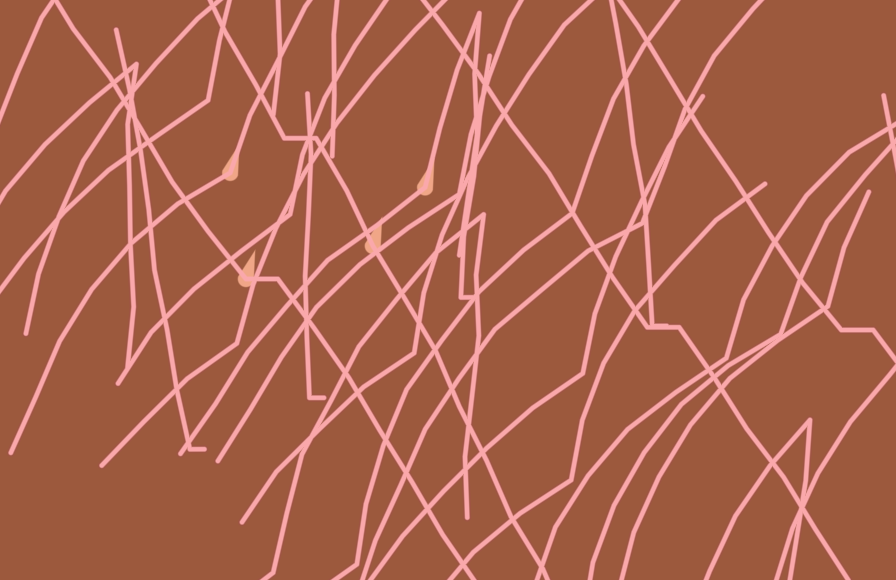
A WebGL 1 fragment shader for this pattern:

```glsl
precision highp float;
// Thin pink strands wandering over flat brown: mostly rising arcs,
// crossed by falling lines with a short jog and by near-vertical threads.
// Each strand is a polyline walked step by step; the nearest distance is inked.

uniform vec2 u_resolution;

const vec3 GROUND = vec3(0.61, 0.35, 0.24);
const vec3 HALO   = vec3(0.62, 0.33, 0.26);
const vec3 INK    = vec3(0.98, 0.66, 0.67);
const vec3 PEACH  = vec3(0.94, 0.65, 0.53);

// Lengths are in canvas heights, angles in radians.
const float HALF_WIDTH = 0.0041;
const float EDGE       = 0.0017;
const float HALO_REACH = 0.0080;
const float STEP       = 0.105;
const float JITTER     = 0.16;
const float STEEP      = 1.36;
const float SHALLOW    = 0.54;
const float LEAN       = 0.90;
const float RISING     = 20.0;
const float FALLING    = 4.0;
const int   STRANDS    = 29;   // rising, falling, then upright
const int   STEPS      = 13;

float hash(float a, float b) {
    vec3 q = fract(vec3(a, b, a) * vec3(0.1031, 0.1030, 0.0973) + 0.137);
    q += dot(q, q.yzx + 33.33);
    return fract((q.x + q.y) * q.z);
}

// Distance to the segment from a, less a radius tapering to zero at its end
float taperDistance(vec2 p, vec2 a, vec2 along, float radius) {
    float h = clamp(dot(p - a, along) / dot(along, along), 0.0, 1.0);
    return length(p - a - along * h) - radius * (1.0 - h);
}

vec2 polar(float angle, float radius) {
    return radius * vec2(cos(angle), sin(angle));
}

vec2 strandStart(float id, float aspect) {
    float r = hash(id, 41.0);
    if (id < RISING) {
        float lane = (id + 0.2 + 0.6 * r) / RISING;
        vec2 centre = vec2(0.5 * aspect, 0.5);
        vec2 across = vec2(sin(LEAN), -cos(LEAN));
        return centre + across * mix(-0.80, 0.80, lane)
             - polar(LEAN, mix(0.42, 0.85, hash(id, 43.0)));
    }
    if (id < RISING + FALLING) {
        float lane = (id - RISING + r) / FALLING;
        return vec2(mix(-0.05, 0.70, lane) * aspect, 1.04);
    }
    float lane = (id - RISING - FALLING + r) / (float(STRANDS) - RISING - FALLING);
    return vec2(lane * aspect, mix(0.80, 1.08, hash(id, 47.0)));
}

// Next displacement of the walk
vec2 stride(float id, float k) {
    float wobble = JITTER * (hash(id, k + 3.0) - 0.5);
    float r = hash(id, 53.0);
    if (id < RISING) {
        // Arcs flatten gradually, then kink back to steep
        float arc = fract(hash(id, 59.0) + k / mix(5.0, 10.0, r));
        float angle = mix(STEEP, SHALLOW, arc) + wobble;
        // Some strands turn sharply and drop
        float turn = 7.0 + floor(3.0 * r);
        if (hash(id, 61.0) < 0.32 && k >= turn) angle = -1.62 + 1.5 * wobble;
        return polar(angle, STEP);
    }
    if (id < RISING + FALLING) {
        float jog = 3.0 + floor(5.0 * r);
        if (k == jog) return vec2(0.055, 0.0);
        return polar(-1.02 + 0.16 * (r - 0.5) + wobble, STEP);
    }
    // Upright threads end in a small hook
    float last = 4.0 + floor(4.0 * r);
    if (k > last) return vec2(0.0);
    if (k == last) return polar(0.3 * wobble, 0.025);
    return polar(-1.52 + 0.3 * (r - 0.5) + wobble, STEP);
}

void main() {
    vec2 p = gl_FragCoord.xy / u_resolution.y;
    float aspect = u_resolution.x / u_resolution.y;
    float line = 1.0;
    float sliver = 1.0;

    for (int i = 0; i < STRANDS; i++) {
        float id = float(i);
        vec2 at = strandStart(id, aspect);
        for (int j = 0; j < STEPS; j++) {
            float k = float(j);
            vec2 move = stride(id, k);
            if (dot(move, move) < 0.00001) break;
            line = min(line, taperDistance(p, at, move, 0.0));
            // A few narrow filled wedges beside a strand
            if (k == 6.0 && hash(id, 67.0) < 0.18)
                sliver = min(sliver, taperDistance(p, at, vec2(0.016, 0.05), 0.014));
            at += move;
        }
    }

    float edge = max(EDGE, 0.6 / u_resolution.y);
    float halo = 1.0 - smoothstep(HALO_REACH - edge, HALO_REACH, line);
    vec3 colour = mix(GROUND, HALO, halo);
    colour = mix(colour, PEACH, 1.0 - smoothstep(-edge, edge, sliver));
    colour = mix(colour, INK, 1.0 - smoothstep(HALF_WIDTH - edge, HALF_WIDTH + edge, line));
    gl_FragColor = vec4(colour, 1.0);
}
```
